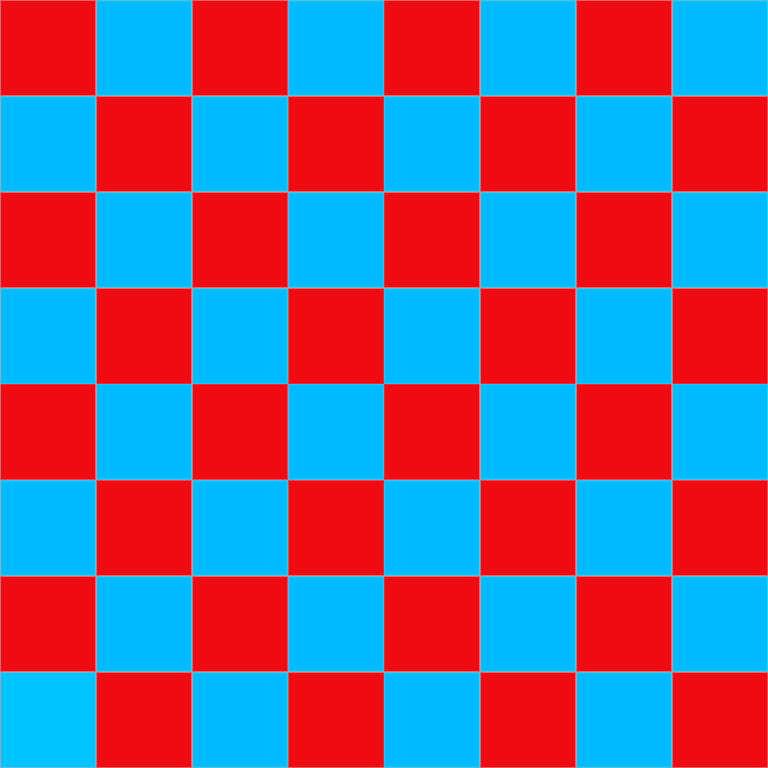
Write a Shadertoy shader that draws this pattern.

```glsl
// An 8 by 8 checkerboard of red and blue squares with thin pale seams.
// Triangle waves give the signed distance to the grid lines; their signs pick
// the square colour and their size draws the seams, which fade near the middle.

const float CELLS = 8.0;
const float SEAM_HALF_WIDTH = 0.0011;
const float RIM_HALF_WIDTH = 0.003;

const vec3 RED = vec3(0.94, 0.04, 0.07);
const vec3 BLUE = vec3(0.0, 0.73, 1.0);
const vec3 BRIGHT_BLUE = vec3(0.0, 0.77, 1.0);
const vec3 PALE_RED = vec3(0.96, 0.44, 0.48);
const vec3 PALE_BLUE = vec3(0.44, 0.73, 0.87);

// Signed distance to the nearest grid line, in cells: positive in even cells
vec2 gridDistance(vec2 cellPos) {
    return abs(mod(cellPos - 0.5, 2.0) - 1.0) - 0.5;
}

// Smoothed coverage of a line, per axis
vec2 lineCoverage(vec2 dist, float halfWidth, vec2 pixel) {
    return clamp((halfWidth - dist) / pixel + 0.5, 0.0, 1.0);
}

// Seams are faintest close to the middle of the board
vec2 seamStrength(vec2 cellPos) {
    vec2 line = floor(cellPos + 0.5);
    return mix(vec2(0.2), vec2(1.0), smoothstep(0.0, 1.3, abs(line - 3.7)));
}

void mainImage(out vec4 fragColor, in vec2 fragCoord) {
    vec2 pixel = 1.0 / iResolution.xy;
    vec2 cellPos = fragCoord * pixel * CELLS;
    vec2 signedDist = gridDistance(cellPos) / CELLS;
    vec2 dist = abs(signedDist);

    // Smoothed checker: 1 on blue squares, 0 on red ones
    vec2 side = clamp(2.0 * signedDist / pixel, -1.0, 1.0);
    float blueness = 0.5 + 0.5 * side.x * side.y;

    // Blue brightens along its rim and over the whole corner square
    vec2 rim = lineCoverage(dist, RIM_HALF_WIDTH, pixel);
    float corner = step(max(cellPos.x, cellPos.y), 1.0);
    vec3 blue = mix(BLUE, BRIGHT_BLUE, max(corner, max(rim.x, rim.y)));
    vec3 color = mix(RED, blue, blueness);

    // Pale seams
    vec2 seam = lineCoverage(dist, SEAM_HALF_WIDTH, pixel) * seamStrength(cellPos);
    color = mix(color, mix(PALE_RED, PALE_BLUE, blueness), max(seam.x, seam.y));

    fragColor = vec4(color, 1.0);
}
```
